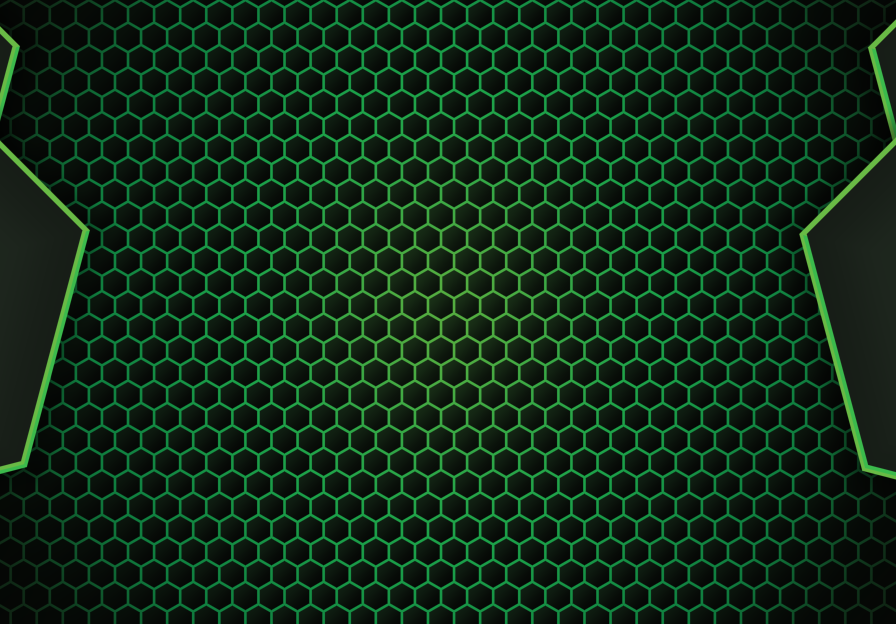
This background is drawn by a WebGL 1 fragment shader. Its source:

```glsl
precision highp float;
// Dark honeycomb mesh lit from the centre, flanked by angular framed panels.
// The mesh is the nearer of two staggered lattices; each panel is the
// intersection of three half planes, mirrored for the right-hand side.
uniform vec2 u_resolution;

const vec2 PITCH = vec2(0.0418, 0.0414);
const float WIRE = 0.0042;
const vec2 MESH_ORIGIN = vec2(-0.0112, 0.1533);

const vec3 LIME = vec3(0.41, 0.73, 0.27);
const vec3 GREEN = vec3(0.23, 0.73, 0.30);
const vec3 PANEL = vec3(0.105, 0.135, 0.105);

// Antialiased coverage of a signed distance
float cover(float d, float px) {
  return smoothstep(0.75, -0.75, d / px);
}

// Offset from the nearest hexagon centre, in units of the pitch
vec2 hexLocal(vec2 p) {
  vec2 period = vec2(1.0, 1.7320508);
  vec2 a = mod(p + 0.5 * period, period) - 0.5 * period;
  vec2 b = mod(p, period) - 0.5 * period;
  return dot(a, a) < dot(b, b) ? a : b;
}

// Distance from the cell border, positive inside the cell
float hexBorder(vec2 h) {
  vec2 a = abs(h);
  return 0.5 - max(a.x, dot(a, vec2(0.5, 0.8660254)));
}

// Wire colour: lime core, green middle, dim rim
vec3 wireColor(float r) {
  vec3 c = mix(vec3(0.33, 0.68, 0.25), vec3(0.11, 0.64, 0.29), smoothstep(0.0, 0.5, r));
  c = mix(c, vec3(0.06, 0.50, 0.25), smoothstep(0.4, 0.85, r));
  return mix(c, vec3(0.06, 0.15, 0.08), smoothstep(0.78, 1.15, r));
}

// Cell colour: diagonal sheen that weakens away from the centre
vec3 cellColor(vec2 h, float r) {
  float sheen = smoothstep(-0.5, 0.55, dot(h, vec2(-0.75, 0.66)));
  vec3 lit = mix(vec3(0.10, 0.19, 0.09), vec3(0.06, 0.12, 0.07), smoothstep(0.0, 0.5, r));
  lit *= 1.0 - 0.75 * smoothstep(0.6, 1.15, r);
  vec3 dark = mix(vec3(0.04, 0.07, 0.04), vec3(0.02, 0.028, 0.02), smoothstep(0.0, 0.6, r));
  return mix(dark, lit, sheen);
}

vec3 mesh(vec2 p, float px) {
  float r = length(p / vec2(0.72, 0.8));
  vec2 h = hexLocal((p - MESH_ORIGIN) / PITCH);
  float wire = cover(hexBorder(h) * PITCH.x - 0.5 * WIRE, px);
  return mix(cellColor(h, r), wireColor(r), wire);
}

// Panel with its tip facing inward; q.x grows from the canvas side.
// outerTint and innerTint stripe the long slanted edge.
vec3 addPanel(vec3 base, vec2 q, vec2 tip, vec3 outerTint, vec3 innerTint, float px) {
  vec2 v = q - tip;
  float top = dot(v, vec2(0.707, 0.707));
  float side = dot(v, vec2(0.966, -0.257));
  float bottom = dot(v - vec2(-0.101, -0.3795), vec2(0.25, -0.968));
  float lower = max(side, bottom);
  float d = max(top, lower);

  // Soft shadow on the mesh
  vec3 color = base * mix(0.65, 1.0, smoothstep(0.0, 0.05, d));

  // Frame, then the recessed face
  vec3 stripe = mix(outerTint, innerTint, cover(lower + 0.0055, px));
  vec3 frame = mix(stripe, LIME, cover(lower - top, px));
  color = mix(color, frame, cover(d, px));
  float inner = max(top + 0.0085, lower + 0.0115);
  vec3 face = PANEL * mix(0.85, 1.1, smoothstep(0.0, 0.12, -inner));
  return mix(color, face, cover(inner, px));
}

void main() {
  float px = 1.0 / u_resolution.y;
  vec2 p = (gl_FragCoord.xy - 0.5 * u_resolution) * px;
  float halfWidth = 0.5 * u_resolution.x * px;
  vec2 left = vec2(halfWidth + p.x, p.y);
  vec2 right = vec2(halfWidth - p.x, p.y);

  vec3 color = mesh(p, px);

  // Upper panels, then the large ones
  color = addPanel(color, left, vec2(0.032, 0.426), GREEN, LIME, px);
  color = addPanel(color, right, vec2(0.045, 0.424), LIME, GREEN, px);
  color = addPanel(color, left, vec2(0.144, 0.131), GREEN, LIME, px);
  color = addPanel(color, right, vec2(0.155, 0.125), LIME, GREEN, px);

  gl_FragColor = vec4(color, 1.0);
}
```
